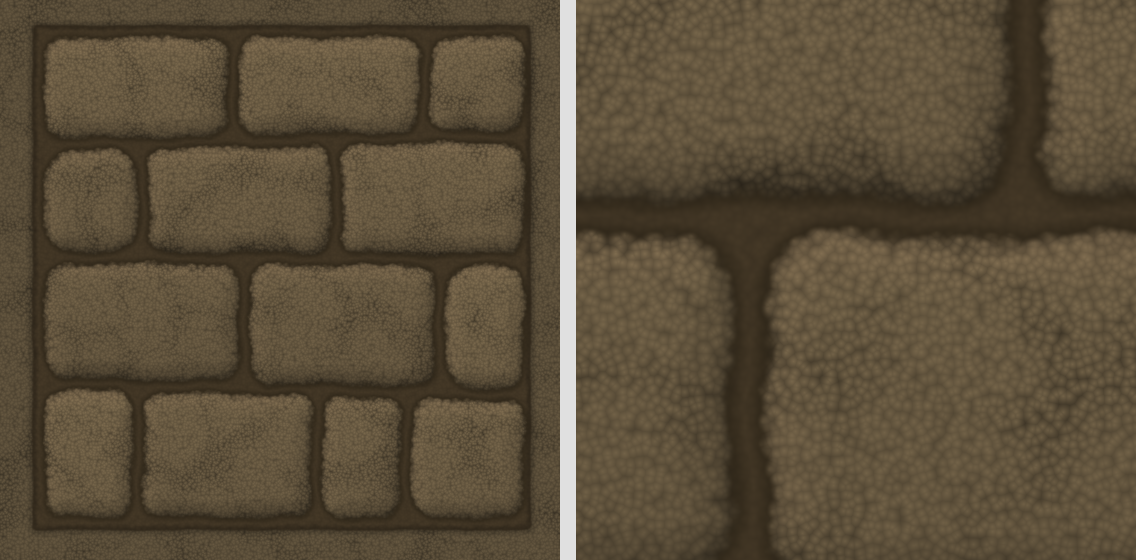
Left, the full canvas; right, a detail of the centre.
A Shadertoy shader for this texture:

```glsl
#define STONE vec3(0.375, 0.322, 0.235)
#define RIM vec3(0.49, 0.41, 0.305)
#define FRAME vec3(0.325, 0.28, 0.205)
#define MORTAR vec3(0.25, 0.205, 0.14)
#define CREVICE vec3(0.195, 0.16, 0.105)
#define HALF_GAP 0.0105
#define CORNER 0.036
#define WOBBLE 0.0026
#define GRAIN_SCALE 190.0
#define GRAIN 0.34

vec2 hash2(vec2 p) {
    vec3 q = fract(p.xyx * vec3(0.1031, 0.103, 0.0973));
    q += dot(q, q.yzx + 33.33);
    return fract((q.xx + q.yz) * q.zy);
}

// Distance to the nearest scattered point, about 0 to 1
float cellular(vec2 p) {
    vec2 cell = floor(p), f = fract(p);
    float nearest = 2.0;
    for (int y = -1; y <= 1; y++)
    for (int x = -1; x <= 1; x++) {
        vec2 o = vec2(x, y);
        vec2 r = o + hash2(cell + o) - f;
        nearest = min(nearest, dot(r, r));
    }
    return sqrt(nearest);
}

// Layered sines that bend the outlines
vec2 wobble(vec2 p) {
    vec2 w = sin(p.yx * 31.0 + vec2(1.0, 4.0) + 2.0 * sin(p * 17.0));
    return w + 0.5 * sin(p.yx * 83.0 + 3.0 * sin(p * 39.0));
}

float roundBox(vec2 p, vec2 halfSize, float r) {
    vec2 q = abs(p) - halfSize + r;
    return length(max(q, 0.0)) + min(max(q.x, q.y), 0.0) - r;
}

// Height of a mortar course: middle height and tilt
float course(int i, float x) {
    vec2 c[5] = vec2[](vec2(0.0565, 0.0), vec2(0.251, -0.021),
        vec2(0.462, 0.008), vec2(0.695, 0.024), vec2(0.934, 0.0));
    return c[i].x + c[i].y * (x - 0.5);
}

// Nearest stone: distance, bevel direction (xy), random tint
float stones(vec2 p, out vec2 bevel, out float tint, out float slope) {
    vec3 joints[4] = vec3[](vec3(0.417, 0.759, 0.9455), vec3(0.255, 0.6, 0.9455),
        vec3(0.4375, 0.786, 0.9455), vec3(0.246, 0.566, 0.725));
    float best = 1.0;
    for (int row = 0; row < 4; row++) {
        float left = 0.0705;
        for (int col = 0; col < 4; col++) {
            float right = col < 3 ? joints[row][col] : 0.9455;
            if (right - left < 0.02) continue;
            float mid = 0.5 * (left + right);
            float x = mix(mid, p.x, 0.5);
            vec2 lo = vec2(left, course(row, x));
            vec2 hi = vec2(right, course(row + 1, x));
            vec2 h = 0.5 * (hi - lo) - HALF_GAP;
            vec2 e = p - 0.5 * (lo + hi);
            vec2 rnd = hash2(vec2(col, row) * 7.0 + 3.0);
            float d = roundBox(e, h, CORNER * (0.75 + 0.5 * rnd.x));
            if (d < best) {
                best = d;
                bevel = sign(e) * max(abs(e) - h + CORNER, 0.0) / CORNER;
                tint = rnd.y - 0.5;
                slope = e.y / h.y;
            }
            left = right;
        }
    }
    return best;
}

void mainImage(out vec4 fragColor, in vec2 fragCoord) {
    vec2 uv = fragCoord / iResolution.xy;
    vec2 p = vec2(uv.x, 1.0 - uv.y);

    // Fine grain gathered into darker patches
    float fine = cellular(p * GRAIN_SCALE) - 0.48;
    float medium = cellular(p * vec2(80.0, 95.0) + 9.0) - 0.48;
    float patches = cellular(p * 13.0 + wobble(p) * 0.15);
    float blotch = smoothstep(0.3, 0.9, patches);
    float grain = fine * (0.8 + 0.7 * blotch) + 0.35 * medium;

    // Stone faces, lit from the upper left
    vec2 bevel = vec2(0.0);
    float tint = 0.0, slope = 0.0;
    vec2 bent = p + WOBBLE * wobble(p);
    float d = stones(bent, bevel, tint, slope) + 0.006 * medium;
    float light = dot(bevel, vec2(-0.5, -0.85));
    vec3 stone = STONE * (1.06 + 0.08 * tint - 0.05 * slope - 0.13 * blotch);
    stone = mix(stone, RIM, 0.6 * max(light, 0.0) * (1.0 - 0.5 * blotch));
    stone *= 1.0 - 0.3 * max(-light, 0.0);
    stone *= 1.0 - GRAIN * grain;
    stone *= 1.0 - 0.22 * smoothstep(-0.013, 0.0, d);

    // Mortar, darkest beside the stones
    vec3 mortar = mix(CREVICE, MORTAR, smoothstep(0.0, 0.011, d));
    mortar *= 1.0 - 0.12 * medium - 0.08 * fine;
    vec3 wall = mix(stone, mortar, smoothstep(-0.005, 0.003, d));

    // Plain border around the sunken panel
    float panel = roundBox(p - vec2(0.503, 0.496) + 0.0008 * wobble(p),
        vec2(0.4445, 0.4505), 0.008) + 0.002 * medium;
    vec3 frame = FRAME * (1.06 - 0.12 * blotch) * (1.0 - GRAIN * grain);
    frame *= 1.0 - 0.2 * (1.0 - smoothstep(0.0, 0.014, panel));
    wall *= 1.0 - 0.22 * smoothstep(-0.012, -0.002, panel);
    fragColor = vec4(mix(wall, frame, smoothstep(-0.002, 0.003, panel)), 1.0);
}
```
